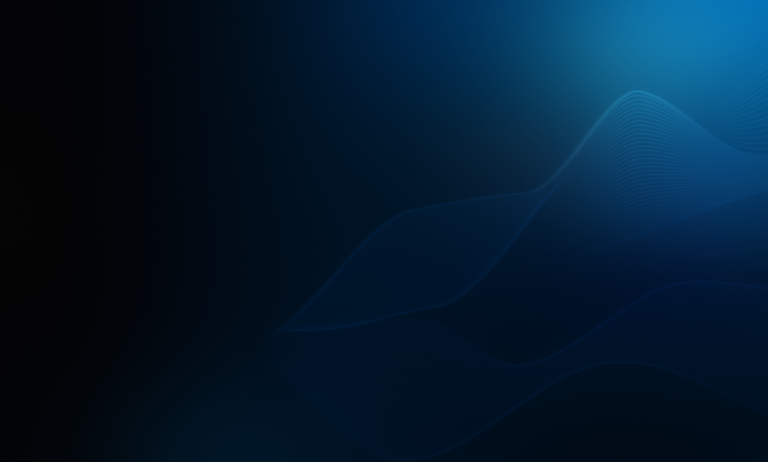
This background is drawn by a Shadertoy shader. Its source:

```glsl
// Dark blue backdrop lit from the upper right, crossed by sheer ribbons of fine lines.
// Soft elliptical glows make the light; each ribbon blends evenly spaced strands
// between two edge curves that are built from smooth steps.

// Soft elliptical spot of light
float glow(vec2 p, vec2 center, vec2 size) {
    vec2 d = (p - center) / size;
    return exp(-dot(d, d));
}

// Smooth rise of a given height between two x positions
float rise(float x, float from, float to, float height) {
    return height * smoothstep(from, to, x);
}

// Edge curves, as heights over x
float crestEdge(float x) {
    return 0.25 + rise(x, 0.31, 0.54, 0.27) + rise(x, 0.40, 0.72, 0.065)
         + rise(x, 0.685, 0.835, 0.22) - rise(x, 0.82, 0.99, 0.14);
}
float bellyEdge(float x) {
    return 0.285 + rise(x, 0.40, 0.62, 0.06) + rise(x, 0.57, 0.79, 0.32);
}
float fanEdge(float x) {
    return 0.425 + rise(x, 0.66, 1.08, 0.18);
}
float valleyEdge(float x) {
    return 0.295 + rise(x, 0.38, 0.52, 0.015) - rise(x, 0.55, 0.67, 0.10)
         + rise(x, 0.67, 0.90, 0.18) - rise(x, 0.92, 1.05, 0.02);
}
float keelEdge(float x) {
    return 0.25 - rise(x, 0.29, 0.52, 0.245) + rise(x, 0.53, 0.80, 0.21)
         - rise(x, 0.82, 1.06, 0.14);
}

// Thin line along a curve, narrowed by its slope so the width stays even
float edgeLine(float y, float curve, float slope) {
    float d = abs(y - curve) / sqrt(1.0 + slope * slope * 2.76);
    return 0.8 * exp(-pow(d / 0.0024, 2.0)) + 0.2 * exp(-d / 0.012);
}

// x: soft fill, y: strands that melt into their mean when too dense
vec2 ribbon(float y, float low, float high, float count) {
    float span = max(high - low, 0.004);
    float t = (y - low) / span;
    float pixel = 1.0 / iResolution.y;
    float inside = smoothstep(-pixel, pixel, y - low) * smoothstep(-pixel, pixel, high - y);
    float density = count * pixel / span;
    float wave = 0.5 + 0.5 * cos(6.28318 * t * count);
    float strand = mix(wave * wave, 0.375, smoothstep(0.2, 0.5, density));
    return inside * vec2(1.0, strand);
}

float hash(vec2 p) {
    return fract(sin(dot(p, vec2(12.99, 78.23))) * 43758.5);
}

void mainImage(out vec4 fragColor, in vec2 fragCoord) {
    vec2 uv = fragCoord / iResolution.xy;
    float x = uv.x, y = uv.y;

    // Black left side turning to navy
    vec3 color = mix(vec3(0.008, 0.010, 0.022), vec3(0.0, 0.062, 0.125), smoothstep(0.06, 0.47, x));
    color += vec3(0.010, 0.007, -0.006) * glow(uv, vec2(0.0, 0.55), vec2(0.12, 0.25));

    // Main light, its pale core, and the haze beneath
    color += vec3(0.0, 0.36, 0.57) * glow(uv, vec2(1.0, 1.05), vec2(0.37, 0.42));
    color += vec3(0.07, 0.13, 0.10) * glow(uv, vec2(0.84, 0.88), vec2(0.15, 0.18));
    color += vec3(0.02, 0.05, 0.11) * glow(uv, vec2(0.92, 0.58), vec2(0.18, 0.16));
    color += vec3(0.03, 0.01, 0.0) * glow(uv, vec2(0.70, 0.66), vec2(0.12, 0.12));
    color += vec3(0.0, 0.02, 0.06) * glow(uv, vec2(0.54, 1.0), vec2(0.14, 0.20));

    // Faint light at lower left, shade at lower right
    color += vec3(0.0, 0.045, 0.07) * glow(uv, vec2(0.26, 0.0), vec2(0.16, 0.20));
    color *= 1.0 - 0.3 * glow(uv, vec2(0.82, 0.02), vec2(0.25, 0.14));
    color.g *= 1.0 - 0.2 * glow(uv, vec2(0.85, 0.36), vec2(0.22, 0.12));

    // Curves and their slopes at this x
    float e = 0.002;
    float crest = crestEdge(x), belly = bellyEdge(x), fan = fanEdge(x);
    float valley = valleyEdge(x), keel = keelEdge(x);
    float crestSlope = (crestEdge(x + e) - crest) / e;
    float bellySlope = (bellyEdge(x + e) - belly) / e;
    float valleySlope = (valleyEdge(x + e) - valley) / e;
    float keelSlope = (keelEdge(x + e) - keel) / e;

    // Left leaf, from its tip to the pinch
    float leafSpan = smoothstep(0.34, 0.40, x) * smoothstep(0.72, 0.70, x);
    vec2 leaf = ribbon(y, belly, crest, 36.0) * leafSpan;
    color += vec3(0.0, 0.010, 0.024) * leaf.x + vec3(0.0, 0.010, 0.020) * leaf.y;

    // Bright fan, opening right of the pinch
    float fanSpan = smoothstep(0.69, 0.80, x);
    vec2 veil = ribbon(y, fan, crest, 34.0) * fanSpan;
    float lit = smoothstep(0.40, 0.75, y);
    color += vec3(0.005, 0.02, 0.03) * veil.x * lit + vec3(0.02, 0.042, 0.048) * veil.y * lit;

    // Strands climbing to the right border
    float wing = crest + rise(x, 0.88, 1.02, 0.23);
    vec2 climb = ribbon(y, crest, wing, 16.0) * smoothstep(0.89, 0.98, x);
    color += vec3(0.01, 0.02, 0.022) * climb.y;

    // Lower ribbon
    vec2 sash = ribbon(y, keel, valley, 44.0) * smoothstep(0.335, 0.37, x);
    color += vec3(0.0, 0.003, 0.012) * sash.x + vec3(0.0, 0.010, 0.018) * sash.y;

    // Edge lines
    float started = smoothstep(0.33, 0.40, x);
    vec3 edgeTint = mix(vec3(0.0, 0.025, 0.05), vec3(0.04, 0.075, 0.08), smoothstep(0.66, 0.78, x));
    color += edgeTint * edgeLine(y, crest, crestSlope) * started * smoothstep(0.95, 0.84, x);
    color += vec3(0.0, 0.025, 0.05) * edgeLine(y, belly, bellySlope) * started * smoothstep(0.76, 0.71, x);
    color += vec3(0.0, 0.012, 0.025) * edgeLine(y, fan, 0.4) * smoothstep(0.68, 0.85, x);
    color += vec3(0.0, 0.016, 0.045) * edgeLine(y, valley, valleySlope) * smoothstep(0.58, 0.70, x);
    color += vec3(0.0, 0.018, 0.045) * edgeLine(y, keel, keelSlope) * smoothstep(0.42, 0.56, x) * smoothstep(1.0, 0.82, x);

    // Fine grain against banding
    color += (hash(fragCoord) - 0.5) / 255.0;
    fragColor = vec4(clamp(color, 0.0, 1.0), 1.0);
}
```
